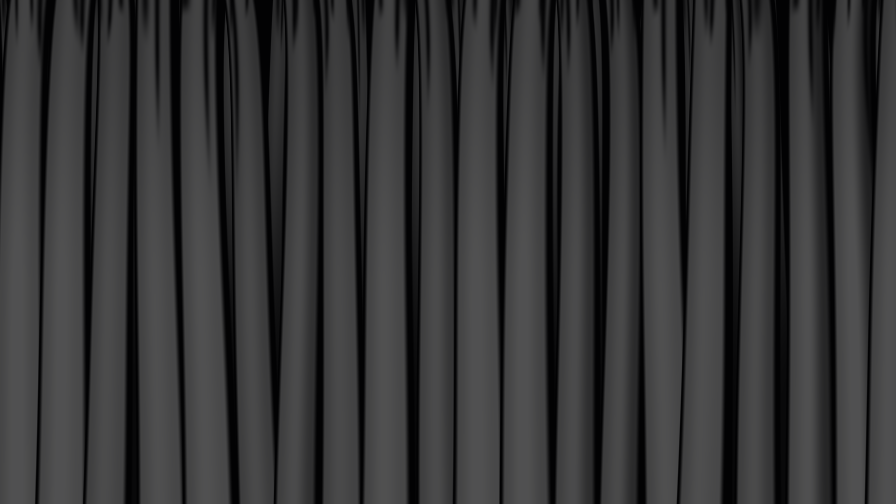
Give the GLSL for this texture, as a Shadertoy shader.

```glsl
// Draws a dark grey gathered curtain: some twenty folds with crisp edges and deep black gaps.

const float FOLDS = 19.5;

float hash(float n) {
    return fract(sin(n * 127.1 + 3.7) * 4375.85);
}

// Brightness across one fold, u from -1 to 1: crisp lit side, flat face, shaded side, black gap.
float foldProfile(float u, float shade) {
    float litEdge = smoothstep(-0.93, -0.78, u);
    float darkEdge = 1.0 - smoothstep(0.54, 0.76, u);
    float face = 1.0 - shade * smoothstep(-0.15, 0.5, u);
    float turn = 1.0 - 0.17 * smoothstep(-0.2, -0.8, u);
    return litEdge * darkEdge * face * turn;
}

// Thin dark crease that starts at the rail, narrows and fades out further down.
float crease(float u, float place, float y, float reach) {
    float drop = (1.0 - y) / reach;
    float offset = u - place - 0.5 * drop * place;
    float strength = 1.0 - smoothstep(0.3, 1.0, drop);
    return 1.0 - 0.9 * strength * exp(-offset * offset * (50.0 + 60.0 * drop));
}

// One row of folds, each laid over its left neighbour: x is light, y is coverage.
vec2 foldLayer(vec2 p, float shift, float width, float seed) {
    vec2 layer = vec2(0.0);
    float x = p.x * FOLDS - shift;
    float gather = exp(-(1.0 - p.y) * 9.0);
    float cell = floor(x);

    for (int k = -2; k <= 2; k++) {
        float id = cell + float(k);
        float a = hash(id + seed);
        float b = hash(id + seed + 41.0);
        float c = hash(id + seed + 83.0);

        // Folds hang nearly straight, lean a little and widen towards the hem.
        float lean = (b - 0.5) * 0.6 * (0.5 - p.y);
        float sway = 0.02 * sin(p.y * 5.0 + a * 6.3);
        float curl = 0.3 * (c - 0.5) * gather;
        float center = id + 0.53 + 0.26 * (a - 0.5) + lean + sway + curl;
        float halfWidth = width * (0.86 + 0.28 * c) * mix(1.1, 0.82, p.y);

        float u = (x - center) / halfWidth;
        float cover = smoothstep(-1.0, -0.94, u) * (1.0 - smoothstep(0.88, 0.98, u));
        float fold = foldProfile(u, 0.08 + 0.55 * a * a);
        fold *= crease(u, 1.1 * (c - 0.5), p.y, 0.1 + 0.35 * b * b);
        fold *= 0.92 + 0.14 * c;
        layer = mix(layer, vec2(fold, 1.0), cover);
    }
    return layer;
}

void mainImage(out vec4 fragColor, in vec2 fragCoord) {
    vec2 p = fragCoord / iResolution.xy;

    // Broad front folds; slim ones show between them high up and sink into shadow below.
    vec2 front = foldLayer(p, 0.0, 0.55, 5.0);
    vec2 back = foldLayer(p, 0.5, 0.25, 19.0);
    float backLight = mix(0.1, 0.75, smoothstep(0.2, 0.9, p.y));
    float light = mix(backLight * back.x, front.x, front.y);

    // Tapering puckers of uneven length where the cloth is gathered on the rail.
    float bend = 1.5 * sin(p.x * 47.0) + 5.0 * p.y * sin(p.x * 19.0);
    float pucker = pow(0.5 + 0.5 * sin(p.x * 270.0 + bend), 6.0);
    float reach = 0.07 + 0.035 * sin(p.x * 83.0);
    light *= 1.0 - 0.8 * smoothstep(1.0 - reach, 1.0, p.y) * pucker;

    // Gentle falloff towards the top.
    light *= mix(1.03, 0.84, smoothstep(0.4, 1.0, p.y));

    vec3 shadow = vec3(0.008, 0.008, 0.012);
    vec3 cloth = vec3(0.3, 0.3, 0.302);
    fragColor = vec4(mix(shadow, cloth, clamp(light, 0.0, 1.05)), 1.0);
}
```
